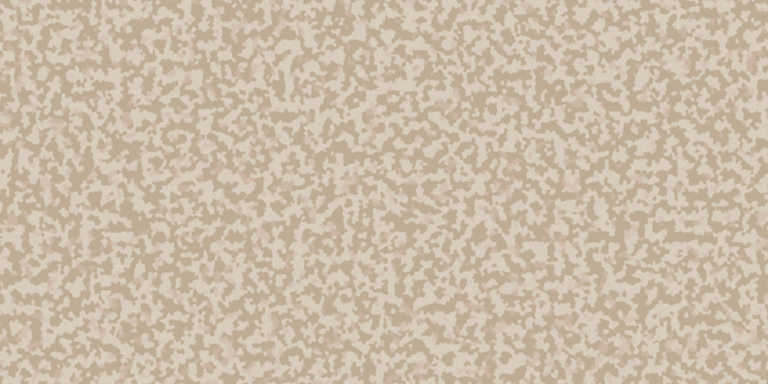
Give the GLSL for this texture, as a Shadertoy shader.

```glsl
const vec3 TAN = vec3(0.747, 0.675, 0.580);
const vec3 CREAM = vec3(0.845, 0.803, 0.740);
const vec3 PINK = vec3(0.820, 0.730, 0.672);
const float FACETS = 106.0;      // facet cells per canvas height
const float PATCHES = 38.0;      // patch noise cells per canvas height
const float SPOTS = 62.0;        // pink spot noise cells per canvas height
const float DETAIL = 0.34;       // share of the finer patch octave
const float CREAM_LEVEL = 0.0;
const float PINK_LEVEL = 0.765;
const float PINK_OPACITY = 0.65;
const vec2 GRAIN = vec2(330.0, 190.0);
const float GRAIN_DEPTH = 0.035;
const float SOFTNESS = 1.0 / 215.0;  // edge filter width in canvas heights
const int TAPS = 3;              // antialiasing samples per axis

float hash(vec2 p) {
    return fract(sin(dot(p, vec2(127.1, 311.7))) * 43758.5453);
}

vec2 hash2(vec2 p) {
    return vec2(hash(p), hash(p + 57.3));
}

float valueNoise(vec2 p) {
    vec2 cell = floor(p);
    vec2 f = fract(p);
    f = f * f * (3.0 - 2.0 * f);
    float low = mix(hash(cell), hash(cell + vec2(1.0, 0.0)), f.x);
    float high = mix(hash(cell + vec2(0.0, 1.0)), hash(cell + 1.0), f.x);
    return mix(low, high, f.y);
}

float slope(vec2 cell, vec2 corner, vec2 f) {
    float angle = 6.2832 * hash(cell + corner);
    return dot(vec2(cos(angle), sin(angle)), f - corner);
}

// Gradient noise keeps the patches even in size, without broad drifts
float gradientNoise(vec2 p) {
    vec2 cell = floor(p);
    vec2 f = fract(p);
    vec2 u = f * f * f * (f * (f * 6.0 - 15.0) + 10.0);
    vec2 e = vec2(1.0, 0.0);
    float low = mix(slope(cell, e.yy, f), slope(cell, e.xy, f), u.x);
    float high = mix(slope(cell, e.yx, f), slope(cell, e.xx, f), u.x);
    return mix(low, high, u.y);
}

vec2 rotate(vec2 p, float angle) {
    float c = cos(angle), s = sin(angle);
    return vec2(c * p.x - s * p.y, s * p.x + c * p.y);
}

// Nearest scattered site: every point of a facet shares it
vec2 facetSite(vec2 p) {
    vec2 q = p * FACETS;
    vec2 cell = floor(q);
    vec2 nearest = q;
    float best = 1e3;
    for (int y = -1; y <= 1; y++) {
        for (int x = -1; x <= 1; x++) {
            vec2 id = cell + vec2(x, y);
            vec2 site = id + hash2(id);
            float d = dot(site - q, site - q);
            if (d < best) {
                best = d;
                nearest = site;
            }
        }
    }
    return nearest / FACETS;
}

// Angular two-tone patches with sparse translucent pink facets
vec3 camouflage(vec2 p) {
    vec2 site = facetSite(p);
    vec2 q = site * PATCHES;
    float patches = mix(gradientNoise(q), gradientNoise(q * 2.1 + 31.7), DETAIL);
    float isCream = step(CREAM_LEVEL, patches);

    // Fine streaks, mostly on the cream
    float streak = valueNoise(rotate(p, 0.3) * GRAIN) - 0.5;
    vec3 color = mix(TAN, CREAM, isCream);
    color += GRAIN_DEPTH * streak * mix(0.2, 1.0, isCream);

    float spots = valueNoise(rotate(site, 1.1) * SPOTS + 83.0);
    return mix(color, PINK, PINK_OPACITY * step(PINK_LEVEL, spots));
}

void mainImage(out vec4 fragColor, in vec2 fragCoord) {
    vec2 p = fragCoord / iResolution.y;
    vec3 total = vec3(0.0);
    for (int y = 0; y < TAPS; y++) {
        for (int x = 0; x < TAPS; x++) {
            vec2 offset = (vec2(x, y) + 0.5) / float(TAPS) - 0.5;
            total += camouflage(p + offset * SOFTNESS);
        }
    }
    fragColor = vec4(total / float(TAPS * TAPS), 1.0);
}
```
